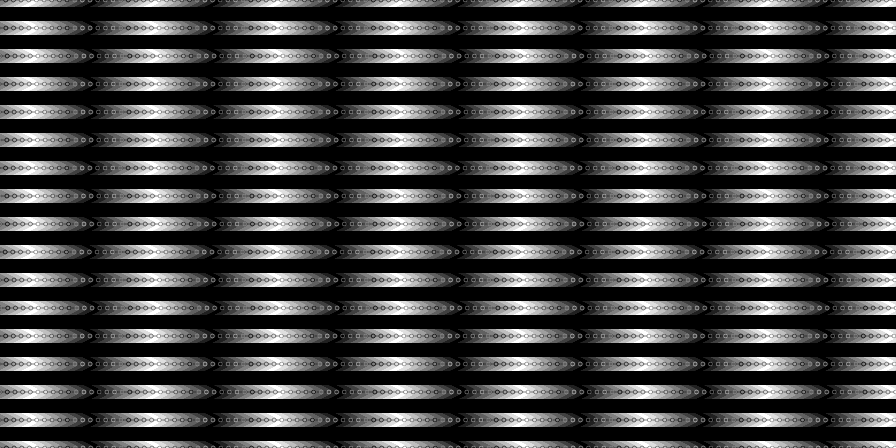
A Shadertoy shader for this pattern:

```glsl
const float ROWS = 16.0;            // bands per canvas height
const float HALF_BAND = 0.0156;     // half thickness of a band
const float PERIOD = 0.2735;        // length of one dark-light-dark cycle
const float START = -0.0625;        // a dark point on the centre line
const float STEPS = 16.0;           // grey scales per cycle
const float BEND = 0.095;           // how far scales trail at band edges
const float ROW_SWAY = 0.008;       // phase drift between rows
const float SPINE_WIDTH = 0.0011;
const float LINK_RADIUS = 0.0042;
const float LINK_WIDTH = 0.0011;
const float SPINE_SHADE = 0.5;
const float LINK_CONTRAST = 0.36;

float coverage(float dist, float pixel) {
    return 1.0 - smoothstep(-0.5 * pixel, 0.5 * pixel, dist);
}

float triangleWave(float t) {
    return 1.0 - abs(2.0 * fract(t) - 1.0);
}

// Staircase with a narrow ramp at each riser
float softFloor(float t, float ramp) {
    return floor(t) + smoothstep(1.0 - ramp, 1.0, fract(t));
}

void mainImage(out vec4 fragColor, in vec2 fragCoord) {
    vec2 p = fragCoord / iResolution.y;
    float pixel = 1.0 / iResolution.y;

    // Repeat bands vertically
    float row = floor(p.y * ROWS + 0.5);
    float y = p.y - row / ROWS;
    float sway = ROW_SWAY * (sin(row * 2.1) + 0.5 * sin(row * 4.7));

    // Stepped scales, swept back from the centre line
    float across = min(abs(y) / HALF_BAND, 1.0);
    float cycle = (p.x - START) / PERIOD + sway;
    float scales = (cycle + BEND * pow(across, 1.4)) * STEPS;
    float ramp = clamp(pixel * STEPS / PERIOD, 0.02, 0.5);
    float tone = triangleWave(softFloor(scales, ramp) / STEPS);

    // Chain of small links joined by a thin spine
    float linkX = (fract(cycle * STEPS) - 0.5) * PERIOD / STEPS;
    float radius = length(vec2(linkX, y));
    float link = coverage(abs(radius - LINK_RADIUS) - LINK_WIDTH, pixel);
    float spine = coverage(abs(y) - SPINE_WIDTH, pixel)
                * (1.0 - coverage(radius - LINK_RADIUS, pixel));
    float contrast = mix(LINK_CONTRAST, -LINK_CONTRAST, smoothstep(0.3, 0.5, tone));
    float shade = tone + link * contrast;
    shade *= 1.0 - SPINE_SHADE * spine;

    // Black gaps between bands
    shade *= coverage(abs(y) - HALF_BAND, pixel);
    fragColor = vec4(vec3(clamp(shade, 0.0, 1.0)), 1.0);
}
```
